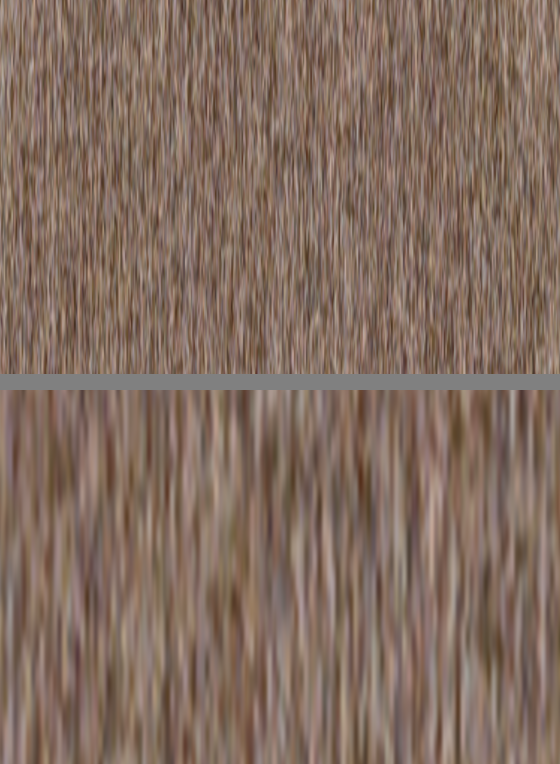
Top, the full canvas; bottom, a detail of the centre.
Give the GLSL for this texture, as a WebGL 2 fragment shader.

```glsl
#version 300 es
precision highp float;
// Fine upright fibres in mottled brown, like brushed wood or woven thread.
// Stretched noise is summed at four sizes; each column is shifted at random,
// and three noise channels drive lightness, warmth and a red-green tint.

#define BASE_COLOUR vec3(0.520, 0.435, 0.383)
#define LIGHT_AXIS vec3(0.96, 1.0, 1.04)
#define WARM_AXIS vec3(0.40, 0.02, -0.60)
#define TINT_AXIS vec3(0.50, -0.45, 0.35)
#define CONTRAST 0.170
#define WARMTH 0.071
#define TINT 0.032
#define HAIR_CELL vec2(0.0040, 0.030)
#define FIBRE_CELL vec2(0.0054, 0.068)
#define STRAND_CELL vec2(0.0064, 0.420)
#define BAND_CELL vec2(0.1300, 0.900)
#define WOBBLE 0.0008

uniform vec2 u_resolution;
out vec4 fragColour;

// Integer hash: three independent values in -1..1.
vec3 hash3(ivec3 cell) {
    uvec3 v = uvec3(cell) * 1664525u + 1013904223u;
    v.x += v.y * v.z;
    v.y += v.z * v.x;
    v.z += v.x * v.y;
    v ^= v >> 16u;
    v.x += v.y * v.z;
    v.y += v.z * v.x;
    v.z += v.x * v.y;
    return vec3(v >> 8u) / 8388608.0 - 1.0;
}

// Smooth noise along one column, started at a random height.
vec3 columnNoise(int column, float y, int seed) {
    y += 8.0 * hash3(ivec3(column, 7919, seed)).x;
    float row = floor(y);
    float blend = smoothstep(0.0, 1.0, y - row);
    return mix(hash3(ivec3(column, int(row), seed)),
               hash3(ivec3(column, int(row) + 1, seed)), blend);
}

// Blends neighbouring columns into soft streaks of the given cell size.
vec3 streaks(vec2 p, vec2 cell, int seed) {
    vec2 q = p / cell;
    float column = floor(q.x);
    float blend = smoothstep(0.0, 1.0, q.x - column);
    return mix(columnNoise(int(column), q.y, seed),
               columnNoise(int(column) + 1, q.y, seed), blend);
}

void main() {
    vec2 p = gl_FragCoord.xy / u_resolution.y;

    // Slight sideways drift keeps the fibres from being ruled lines.
    p.x += WOBBLE * streaks(p, vec2(0.09, 0.22), 11).x;

    // Layers from short hairs and long thin strands to broad bands.
    vec3 n = 0.60 * streaks(p, HAIR_CELL, 1)
           + 0.68 * streaks(p, FIBRE_CELL, 2)
           + 0.40 * streaks(p, STRAND_CELL, 3)
           + 0.13 * streaks(p, BAND_CELL, 4);

    vec3 colour = BASE_COLOUR
                + CONTRAST * n.x * LIGHT_AXIS
                + WARMTH * n.y * WARM_AXIS
                + TINT * n.z * TINT_AXIS;
    fragColour = vec4(clamp(colour, 0.0, 1.0), 1.0);
}
```
